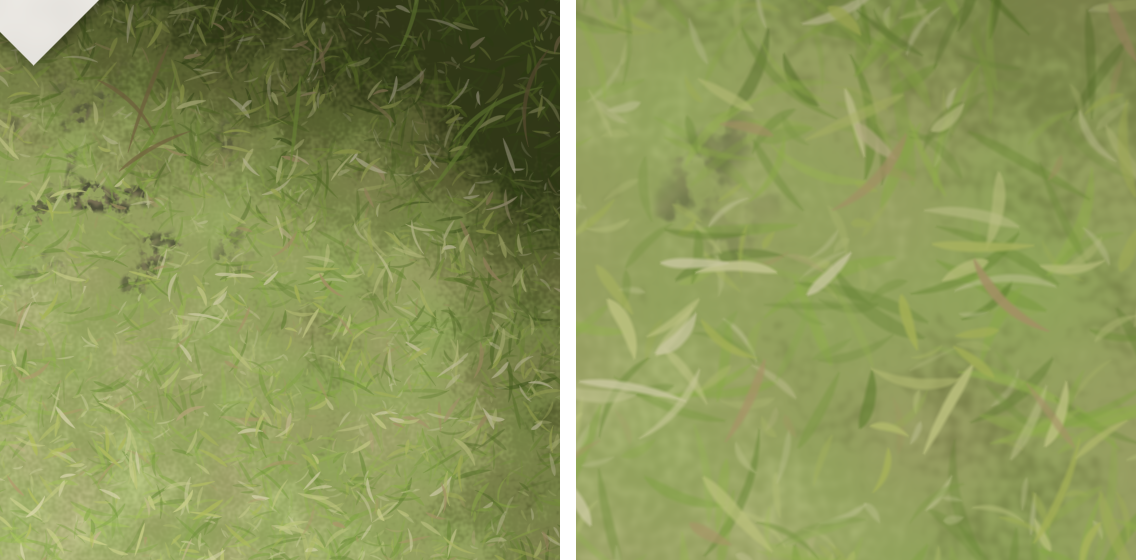
Left, the full canvas; right, a detail of the centre.
Write a Shadertoy shader that draws this texture.

```glsl
// Trampled lawn seen from above: mossy ground fading into shade at the top right,
// strewn with layered green blades, tufts of pale straw and dark leaf litter.
// Blades are slightly bent strokes scattered in hashed grid cells; a card lies in a corner.

#define SOFTNESS 0.0015
#define GREEN_CELLS 13.0
#define STRAW_CELLS 13.0
#define FLECK_CELLS 21.0
#define BLADES_PER_CELL 7
#define STEM_COUNT 9
#define GREEN_OPACITY 0.56
#define STRAW_OPACITY 0.88
#define FLECK_OPACITY 0.62
#define CARD_TIP vec2(0.06, 0.883)
#define CARD_COLOR vec3(0.91, 0.90, 0.88)

const float TAU = 6.2831853;

vec3 hash3(vec3 p) {
    p = fract(p * vec3(0.1031, 0.1030, 0.0973));
    p += dot(p, p.yxz + 33.33);
    return fract((p.xxy + p.yxx) * p.zyx);
}

float gradientDot(vec2 cell, vec2 offset) {
    float a = TAU * hash3(vec3(cell, 7.0)).x;
    return dot(vec2(cos(a), sin(a)), offset);
}

float noise(vec2 p) {
    vec2 i = floor(p), f = p - i;
    vec2 u = f * f * f * (f * (f * 6.0 - 15.0) + 10.0);
    vec2 e = vec2(1.0, 0.0);
    return mix(mix(gradientDot(i, f), gradientDot(i + e, f - e), u.x),
               mix(gradientDot(i + e.yx, f - e.yx), gradientDot(i + 1.0, f - 1.0), u.x), u.y);
}

float fbm(vec2 p) {
    return noise(p) + 0.5 * noise(p * 2.1 + 9.0) + 0.25 * noise(p * 4.3 + 21.0);
}

// Ground colours from deep shade (0) to full light (1).
vec3 groundTone(float t) {
    vec3 c = mix(vec3(0.19, 0.22, 0.09), vec3(0.35, 0.38, 0.19), smoothstep(0.0, 0.25, t));
    c = mix(c, vec3(0.47, 0.51, 0.28), smoothstep(0.25, 0.45, t));
    c = mix(c, vec3(0.58, 0.63, 0.37), smoothstep(0.45, 0.65, t));
    return mix(c, vec3(0.74, 0.77, 0.53), smoothstep(0.65, 1.0, t));
}

// Broad light: bright at the lower left, dark along the top and right.
float lightAt(vec2 p) {
    float top = smoothstep(0.52, 1.03, p.y + 0.26 * (p.x - 0.5));
    float right = smoothstep(0.65, 1.05, p.x);
    return 0.86 - 0.14 * p.x - 0.20 * p.y - 0.56 * top - 0.24 * right;
}

// Coverage of one slightly bent blade, tapered towards both ends.
float blade(vec2 d, float angle, float halfLength, float halfWidth, float bend) {
    float c = cos(angle), s = sin(angle);
    d = vec2(c * d.x + s * d.y, c * d.y - s * d.x);
    float x = d.x / halfLength;
    float y = d.y - bend * halfLength * (x * x - 0.4);
    float w = halfWidth * (1.0 - 0.85 * x * x * abs(x)) * (1.0 - 0.25 * x);
    float edge = max(abs(y) - w, abs(d.x) - halfLength);
    return 1.0 - smoothstep(-SOFTNESS, SOFTNESS, edge);
}

vec3 strawColor(float pick) {
    vec3 c = mix(vec3(0.70, 0.75, 0.36), vec3(0.80, 0.82, 0.54), smoothstep(0.1, 0.4, pick));
    c = mix(c, vec3(0.86, 0.85, 0.69), smoothstep(0.45, 0.7, pick));
    return mix(c, vec3(0.70, 0.62, 0.43), smoothstep(0.82, 0.92, pick));
}

vec3 greenColor(float pick, float light) {
    vec3 tint = mix(vec3(0.80, 1.01, 0.64), vec3(0.95, 1.06, 0.74), pick);
    return groundTone(max(light, 0.22) - 0.34 + 0.42 * pick) * tint;
}

// Paints a clump of blades in each cell; dryness 0 gives green, 1 gives straw.
vec3 scatter(vec3 col, vec2 p, float cells, vec2 size, float dryness, float density, float opacity, float seed) {
    float light = lightAt(p);
    vec2 home = floor(p * cells);
    for (int j = -1; j <= 1; j++)
    for (int i = -1; i <= 1; i++) {
        vec2 cell = home + vec2(i, j);
        vec3 tuft = hash3(vec3(cell, seed));
        float fill = density + 0.6 * noise(cell * 0.37 + seed) + 0.8 * (tuft.z - 0.5);
        for (int k = 0; k < BLADES_PER_CELL; k++) {
            vec3 a = hash3(vec3(cell, seed + 3.0 + float(k)));
            vec3 b = hash3(vec3(cell, seed + 23.0 + float(k)));
            vec3 c = hash3(vec3(cell, seed + 43.0 + float(k)));
            if (c.x > fill) continue;
            vec2 centre = (cell + 0.2 + 0.6 * tuft.xy + 0.8 * (a.xy - 0.5)) / cells;
            float halfLength = size.x * mix(0.3, 1.0, b.x);
            float angle = TAU * (tuft.x + 0.7 * a.z);
            float cover = blade(p - centre, angle, halfLength, size.y * mix(0.6, 1.2, b.y), 0.45 * (b.z - 0.5));
            vec3 straw = strawColor(fract(c.y + 0.3 * tuft.z)) * mix(0.56, 1.08, clamp(light, 0.0, 1.0));
            vec3 tint = mix(greenColor(c.y, light), straw, dryness);
            col = mix(col, tint, cover * opacity * mix(0.5, 1.0, c.z));
        }
    }
    return col;
}

void mainImage(out vec4 fragColor, in vec2 fragCoord) {
    vec2 p = fragCoord / iResolution.y;
    float light = lightAt(p);

    // Mossy ground with fine grain
    float moss = 0.15 * fbm(p * 6.0) + 0.08 * fbm(p * 30.0) + 0.09 * noise(p * 130.0);
    vec3 col = groundTone(light - 0.03 + moss);
    col *= 1.0 + 0.10 * noise(p * 11.0 + 4.0) * vec3(-0.5, 0.4, -0.8);

    // Green blades under crumbs of dark leaf litter at the upper left
    col = scatter(col, p, GREEN_CELLS, vec2(0.044, 0.0034), 0.0, 0.55, GREEN_OPACITY, 11.0);
    float zone = smoothstep(0.36, 0.08, length((p - vec2(0.22, 0.66)) * vec2(1.0, 1.2)));
    float patches = smoothstep(0.12, 0.40, fbm(p * 10.0 + 31.0));
    float crumbs = smoothstep(-0.25, 0.25, fbm(p * 48.0 + 5.0));
    vec3 litter = mix(vec3(0.24, 0.24, 0.19), vec3(0.44, 0.39, 0.32), smoothstep(-0.2, 0.4, noise(p * 60.0)));
    col = mix(col, litter, 0.8 * zone * patches * crumbs);

    // Small dry flecks, finer green blades, then straw tufts
    col = scatter(col, p, FLECK_CELLS, vec2(0.017, 0.0021), 0.85, 0.30, FLECK_OPACITY, 57.0);
    col = scatter(col, p, GREEN_CELLS * 1.4, vec2(0.031, 0.0024), 0.15, 0.32, GREEN_OPACITY, 91.0);
    col = scatter(col, p, STRAW_CELLS, vec2(0.034, 0.0033), 1.0, 0.46 - 0.24 * p.y, STRAW_OPACITY, 133.0);

    // Long arching stems in the upper part
    for (int k = 0; k < STEM_COUNT; k++) {
        vec3 a = hash3(vec3(float(k), 5.0, 171.0));
        vec3 b = hash3(vec3(float(k), 9.0, 193.0));
        vec2 centre = vec2(0.2 + 0.75 * a.x, 0.72 + 0.26 * a.y);
        float cover = blade(p - centre, TAU * a.z, mix(0.06, 0.13, b.x), 0.0036, 0.5 * (b.y - 0.5));
        vec3 stem = mix(vec3(0.42, 0.52, 0.21), vec3(0.44, 0.38, 0.24), step(0.8, b.z));
        col = mix(col, stem * (0.8 + 0.4 * light), 0.75 * cover);
    }

    // Pale card corner with a soft shadow
    vec2 q = p - CARD_TIP;
    float card = (abs(q.x) - q.y) * 0.7071;
    col *= 1.0 - 0.2 * smoothstep(0.025, 0.0, card);
    vec3 paper = CARD_COLOR * (1.0 + 0.03 * noise(p * 14.0));
    col = mix(col, paper, 1.0 - smoothstep(-SOFTNESS, SOFTNESS, card));

    fragColor = vec4(clamp(col, 0.0, 1.0), 1.0);
}
```
